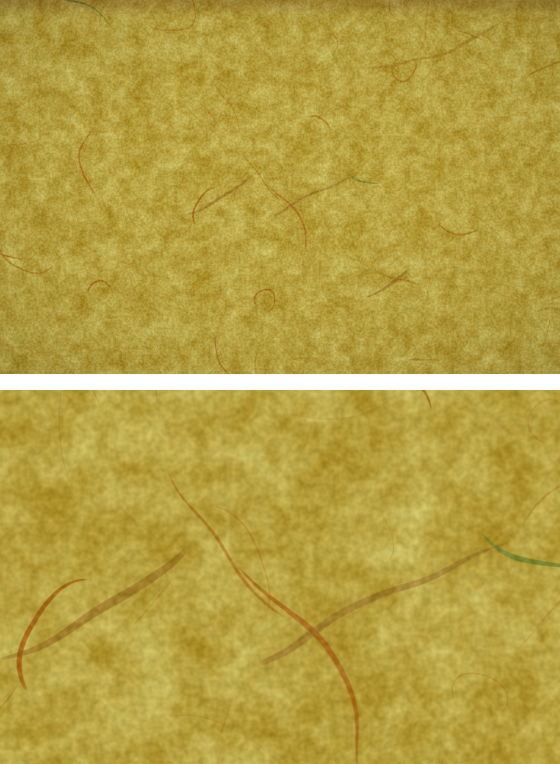
Top: the whole. Bottom: its middle third, enlarged.
Give the GLSL for this texture, as a WebGL 2 fragment shader.

```glsl
#version 300 es
precision highp float;

uniform vec2 u_resolution;
out vec4 fragColor;

#define PAPER vec3(0.698, 0.617, 0.245)
#define MOTTLE_TINT vec3(0.029, 0.043, 0.052)
#define MOTTLE_SCALE 12.0
#define MOTTLE_GAIN 1.75
#define GRAIN_SCALE 135.0
#define GRAIN_GAIN 0.085
#define RUST vec3(0.62, 0.25, 0.05)
#define OCHRE vec3(0.59, 0.41, 0.06)
#define BROWN vec3(0.50, 0.32, 0.14)
#define GREEN vec3(0.38, 0.47, 0.17)
#define VIGNETTE 0.13

const float PI = 3.14159;

// Four random values in 0..1 for a cell of a numbered layer
vec4 hash4(ivec2 cell, int layer) {
    uvec4 v = uvec4(cell.x, cell.y, layer, cell.x + cell.y * 57) * 1664525u + 1013904223u;
    for (int i = 0; i < 2; i++) {
        v += v.yzxy * v.wxyz;
        v ^= v >> 16u;
    }
    return vec4(v & 65535u) / 65535.0;
}

vec2 gradient(ivec2 cell) {
    float angle = 2.0 * PI * hash4(cell, 0).x;
    return vec2(cos(angle), sin(angle));
}

float gradientNoise(vec2 p) {
    ivec2 i = ivec2(floor(p));
    vec2 f = fract(p);
    vec2 s = f * f * f * (f * (f * 6.0 - 15.0) + 10.0);
    float a = dot(gradient(i), f);
    float b = dot(gradient(i + ivec2(1, 0)), f - vec2(1, 0));
    float c = dot(gradient(i + ivec2(0, 1)), f - vec2(0, 1));
    float d = dot(gradient(i + ivec2(1, 1)), f - vec2(1, 1));
    return mix(mix(a, b, s.x), mix(c, d, s.x), s.y);
}

// Cloudy pulp: a few octaves with a strong middle one
float mottle(vec2 p) {
    p += 0.012 * vec2(gradientNoise(p * 30.0), gradientNoise(p * 30.0 + 71.3));
    return gradientNoise(p * MOTTLE_SCALE)
         + 1.3 * gradientNoise(p * MOTTLE_SCALE * 2.2 + 13.7)
         + 1.1 * gradientNoise(p * MOTTLE_SCALE * 4.7 + 37.1);
}

// Coverage of a tapered arc that opens slowly into a spiral
float arcFibre(vec2 q, float facing, float radius, float halfLength, float width, float drift) {
    vec2 axis = vec2(cos(facing), sin(facing));
    q += axis * radius;
    float angle = atan(axis.x * q.y - axis.y * q.x, dot(axis, q));
    float along = angle / min(halfLength / radius, 2.8);
    float taper = max(1.0 - along * along, 0.0);
    float dist = abs(length(q) - radius - drift * along);
    float w = width * sqrt(taper) * (0.75 + 0.25 * along);
    float pixel = 1.0 / u_resolution.y;
    return (1.0 - smoothstep(w - pixel, w + pixel, dist)) * smoothstep(0.0, 0.35, taper);
}

// One fibre at most per cell; straps are long, gently bent and lean to the right
vec3 layFibres(vec3 colour, vec2 p, int layer, float size, float share,
               float width, float opacity, bool strap) {
    ivec2 home = ivec2(floor(p / size));
    for (int y = -1; y <= 1; y++)
    for (int x = -1; x <= 1; x++) {
        ivec2 cell = home + ivec2(x, y);
        vec4 place = hash4(cell, layer);
        vec4 look = hash4(cell, layer + 10);
        if (place.z > share) continue;

        vec2 middle = (vec2(cell) + place.xy) * size;
        float facing = 2.0 * PI * place.w;
        if (strap) facing = 0.45 + 0.5 * (look.z - 0.5) + PI * (step(0.5, place.w) + 0.5);
        float radius = size * mix(strap ? 0.7 : 0.12, 2.2, look.x * look.x);
        float halfLength = size * mix(0.14, 0.5, look.y);
        float cover = arcFibre(p - middle, facing, radius, halfLength,
                               width * mix(0.5, 1.0, look.z), 0.08 * size * (look.w - 0.3));

        vec3 tint = strap ? mix(BROWN, OCHRE, look.w) : mix(OCHRE, RUST, look.w);
        if (!strap && look.w > 0.95) tint = GREEN;
        colour = mix(colour, tint, cover * opacity * mix(0.45, 1.0, look.z));
    }
    return colour;
}

void main() {
    vec2 p = gl_FragCoord.xy / u_resolution.y;
    vec2 uv = gl_FragCoord.xy / u_resolution;

    // Pulp
    vec3 colour = PAPER + MOTTLE_TINT * MOTTLE_GAIN * mottle(p);

    // Fibres, from faint threads to broad straps
    vec2 bent = p + 0.022 * vec2(gradientNoise(p * 9.0 + 5.2), gradientNoise(p * 9.0 + 48.6));
    colour = layFibres(colour, bent, 1, 0.14, 0.85, 0.0012, 0.38, false);
    colour = layFibres(colour, bent, 2, 0.23, 0.75, 0.0030, 0.80, false);
    colour = layFibres(colour, bent, 3, 0.40, 0.50, 0.0070, 0.62, true);

    // Fine tooth over everything
    float tooth = gradientNoise(p * GRAIN_SCALE) + 0.6 * gradientNoise(p * GRAIN_SCALE * 1.9 + 9.4);
    colour += GRAIN_GAIN * tooth * vec3(1.0, 1.0, 0.9);

    // Shaded borders with a browner top edge
    vec2 edge = 2.0 * uv - 1.0;
    colour *= 1.03 - VIGNETTE * pow(dot(edge, edge) * 0.5, 1.5);
    colour *= mix(vec3(1.0), vec3(0.88, 0.82, 0.80), smoothstep(0.95, 1.0, uv.y));

    fragColor = vec4(clamp(colour, 0.0, 1.0), 1.0);
}
```
